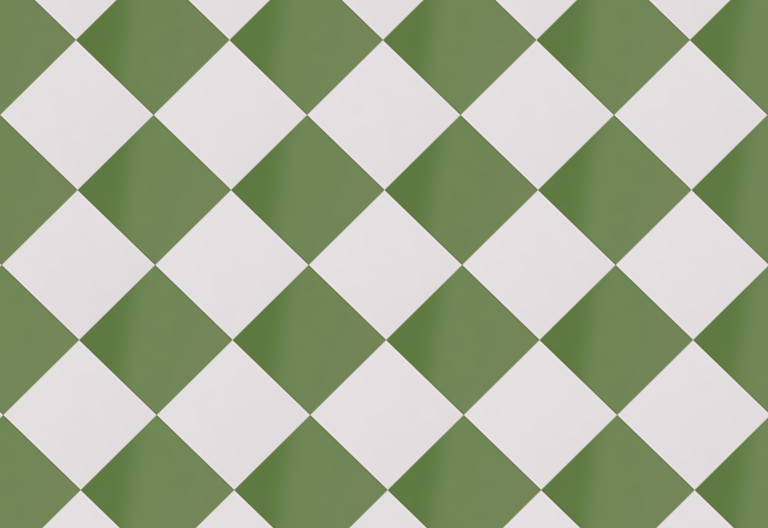
Give the GLSL for this pattern, as a WebGL 2 fragment shader.

```glsl
#version 300 es
precision highp float;
// Checkerboard of glazed tiles set on their corners, sage green and pale grey.
// A slightly sheared lattice gives each diamond by its taxicab distance; the
// glaze is a soft gradient per tile, with thin shadowed joints on one diagonal.

#define PITCH vec2(0.2907, 0.2841)   // lattice step, in canvas heights
#define ORIGIN vec2(0.1455, 0.7822)  // centre of one pale tile
#define SHEAR 0.0105                 // sideways drift per unit of height
#define JOINT 0.0013                 // half width of the joint line
#define VARIATION 0.006              // brightness change between tiles
#define PALE vec3(0.890, 0.870, 0.878)
#define GREEN vec3(0.436, 0.527, 0.335)
#define OLIVE vec3(0.455, 0.525, 0.345)
#define DEEP vec3(0.368, 0.475, 0.255)
#define JOINT_COLOR vec3(0.40, 0.39, 0.25)

uniform vec2 u_resolution;
out vec4 fragColor;

float hash(vec2 cell) {
    return fract(sin(dot(cell, vec2(127.1, 311.7))) * 4375.85);
}

// Very faint unevenness of the glaze
float ripple(vec2 p) {
    return sin(p.x * 61.0 + 2.0 * sin(p.y * 37.0)) * sin(p.y * 53.0 + p.x * 19.0);
}

// Deep at the left corner, clear in the middle, olive to the lower right
vec3 greenGlaze(vec2 g) {
    float sheen = smoothstep(-0.30, -0.09, g.x - 0.15 * g.y);
    float warm = smoothstep(0.0, 0.4, g.x - 0.4 * g.y);
    return mix(DEEP, mix(GREEN, OLIVE, warm), sheen);
}

vec3 paleGlaze(vec2 w) {
    return PALE + vec3(0.012, 0.014, 0.012) * (w.y - w.x);
}

void main() {
    vec2 p = gl_FragCoord.xy / u_resolution.y;
    float pixel = 1.0 / u_resolution.y;

    // Lattice: pale tiles at whole numbers, green tiles at the halves
    vec2 q = p - ORIGIN;
    q.x += SHEAR * q.y;
    q /= PITCH;
    vec2 paleCell = floor(q + 0.5);
    vec2 greenCell = floor(q);
    vec2 w = q - paleCell;
    vec2 g = q - greenCell - 0.5;

    // Signed distance to the tile edge, positive inside green
    float edge = (0.5 - abs(g.x) - abs(g.y)) / length(1.0 / PITCH);

    // Tile faces
    vec3 green = greenGlaze(g) + VARIATION * (hash(greenCell) - 0.5);
    vec3 pale = paleGlaze(w) + VARIATION * (hash(paleCell + 41.0) - 0.5);
    vec3 color = mix(pale, green, smoothstep(-pixel, pixel, edge));
    color += 0.002 * ripple(p);

    // Shadowed joint and pale lip on the falling diagonals
    float falling = step(0.0, g.x * g.y);
    float line = 1.0 - smoothstep(0.0, JOINT + 0.5 * pixel, abs(edge - JOINT));
    float lip = 1.0 - smoothstep(0.0, JOINT + pixel, abs(edge + 2.0 * JOINT));
    color = mix(color, JOINT_COLOR, 0.5 * falling * line);
    color += 0.02 * falling * lip;

    fragColor = vec4(color, 1.0);
}
```
